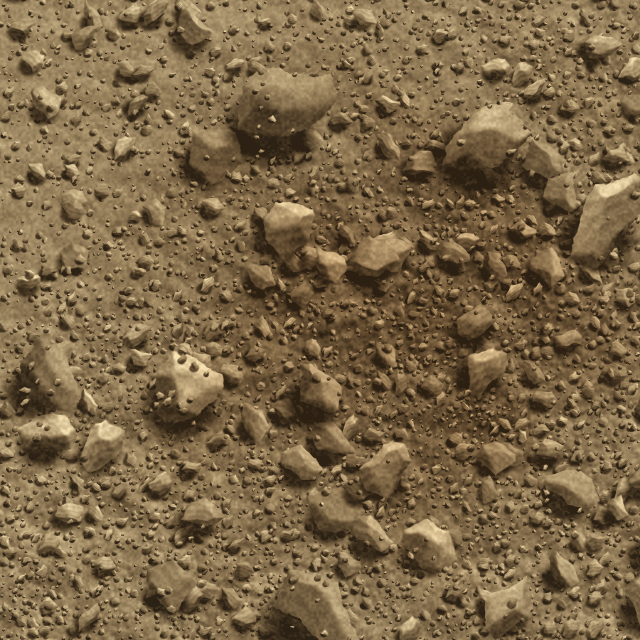
This texture is drawn by a three.js fragment shader. Its source:

```glsl
// Sunlit stony desert ground: faceted rocks and pebbles on sand and churned soil.
varying vec2 vUv;

#define SAND_TONE 0.62
#define SHADOW_DEPTH 0.62
#define EDGE_SOFTNESS 0.0016
#define GRAIN_AMOUNT 0.11
#define RELIEF_AMOUNT 1.3
#define CHURN_CENTER vec2(0.64, 0.50)
#define SUN vec3(0.33, 0.73, 0.60)
#define FACETS 7
#define TAU 6.28319

float hash(vec2 p) {
  vec3 q = fract(p.xyx * 0.1031);
  q += dot(q, q.yzx + 33.33);
  return fract((q.x + q.y) * q.z);
}

float noise(vec2 p) {
  vec2 cell = floor(p), f = fract(p);
  f = f * f * (3.0 - 2.0 * f);
  float low = mix(hash(cell), hash(cell + vec2(1.0, 0.0)), f.x);
  float high = mix(hash(cell + vec2(0.0, 1.0)), hash(cell + 1.0), f.x);
  return mix(low, high, f.y);
}

float soilHeight(vec2 p) {
  float sum = 0.0, amp = 0.5;
  for (int i = 0; i < 5; i++) {
    sum += amp * noise(p);
    p = mat2(1.6, 1.2, -1.2, 1.6) * p + 7.3;
    amp *= 0.58;
  }
  return sum;
}

// Stones crowd toward the lower right; smooth sand lies at the upper left.
float stoniness(vec2 p) {
  float drift = 0.1 * sin(p.x * 9.0 + 2.0 * sin(p.y * 7.0));
  return smoothstep(-0.35, 0.35, dot(p - vec2(0.3, 0.62), vec2(0.5, -0.8)) + drift);
}

float churned(vec2 p) {
  vec2 d = (p - CHURN_CENTER) * vec2(1.0, 1.15);
  d += 0.06 * sin(p.yx * 17.0 + 3.0 * sin(p * 8.0));
  return exp(-9.0 * dot(d, d));
}

// Angular stone around the origin: x is the edge distance, y the sunlight.
vec2 facetedStone(vec2 q, vec2 key, float crisp) {
  vec2 tilt = 0.9 * (vec2(hash(key + 1.37), hash(key + 2.71)) - 0.5);
  float edge = -9.0;
  vec3 normal = normalize(vec3(-tilt, 1.0)) * exp(-crisp * (0.4 + dot(q, tilt)));
  for (int k = 0; k < FACETS; k++) {
    vec2 facetKey = key + float(k) * 0.619 + 0.23;
    float angle = (float(k) + 0.8 * hash(facetKey)) * TAU / float(FACETS);
    vec2 dir = vec2(cos(angle), sin(angle));
    float d = dot(q, dir) - mix(0.55, 1.0, hash(facetKey + 5.13));
    float slope = mix(0.4, 1.7, hash(facetKey + 9.41));
    edge = max(edge, d);
    normal += normalize(vec3(dir * slope, 1.0)) * exp(crisp * d * slope);
  }
  return vec2(edge, max(dot(normalize(normal), SUN), 0.0));
}

// One size class of stones, painted from far to near with their cast shadows.
void scatter(inout float tone, vec2 p, float cells, float density, float crisp, float seed, float grain) {
  vec2 g = p * cells, base = floor(g);
  for (int j = 0; j < 3; j++) {
    for (int i = 0; i < 3; i++) {
      vec2 id = base + vec2(float(i) - 1.0, 1.0 - float(j));
      vec2 key = id + seed * 17.0 + 40.0;
      vec2 center = id + 0.5 + 0.7 * (vec2(hash(key + 3.17), hash(key + 7.71)) - 0.5);
      if (hash(key) > density * mix(0.55, 1.0, stoniness(center / cells))) continue;
      float size = hash(key + 11.3);
      float radius = mix(0.22, 0.56, size * size);
      vec2 q = (g - center) / radius;
      if (dot(q, q) > 4.0) continue;

      float turn = (hash(key + 4.9) - 0.5) * 1.6;
      vec2 r = mat2(cos(turn), sin(turn), -sin(turn), cos(turn)) * q;
      r.y *= mix(1.0, 1.6, hash(key + 6.3));
      r += 0.06 * sin(r.yx * 5.0 + size * TAU);

      float shade = 1.0 - smoothstep(0.5, 1.0, length(q * vec2(1.0, 1.15) + vec2(0.22, 0.46)));
      tone *= 1.0 - SHADOW_DEPTH * shade;

      vec2 stone = facetedStone(q + (r - q) * vec2(0.5, 1.0), key, crisp);
      float soft = EDGE_SOFTNESS * cells / radius;
      float cover = 1.0 - smoothstep(-soft, soft, stone.x + 0.12 * (grain - 0.5));
      float strata = 0.035 * sin(r.y * 16.0 + 5.0 * grain + 2.0 * sin(r.x * 3.0));
      float albedo = mix(0.84, 1.13, hash(key + 8.2));
      float face = (0.25 + 0.62 * stone.y + strata + 0.14 * (grain - 0.5)) * albedo;
      float dust = 0.35 * hash(key + 13.7);
      tone = mix(tone, mix(face, SAND_TONE * 0.9, dust), cover);
    }
  }
}

// Warm brown to cream: dark tones are more saturated than bright ones.
vec3 earthColor(float tone) {
  return tone * vec3(1.0, 0.73 + 0.21 * tone, 0.40 + 0.36 * tone);
}

void main() {
  vec2 p = vUv;
  float churn = churned(p);
  float grain = 0.6 * noise(p * 75.0) + 0.4 * noise(p * 190.0);

  // Sand and soil, lit by the slope of the height toward the sun
  float relief = soilHeight(p * 16.0) - soilHeight(p * 16.0 + 0.16 * SUN.xy);
  float tone = SAND_TONE - 0.17 * churn - 0.04 * stoniness(p);
  tone += RELIEF_AMOUNT * relief * mix(0.45, 1.1, max(churn, 0.6 * stoniness(p)));

  // Stones from grit up to boulders, then loose pebbles on top
  scatter(tone, p, 92.0, 0.55, 7.0, 1.0, grain);
  scatter(tone, p, 46.0, 0.62, 9.0, 2.0, grain);
  scatter(tone, p, 23.0, 0.55, 14.0, 3.0, grain);
  scatter(tone, p, 11.0, 0.55, 22.0, 4.0, grain);
  scatter(tone, p, 5.6, 0.55, 28.0, 5.0, grain);
  scatter(tone, p, 58.0, 0.16, 9.0, 6.0, grain);

  tone += GRAIN_AMOUNT * (noise(p * 260.0) - 0.5);
  tone *= 1.0 - 0.12 * churn;
  vec3 color = earthColor(clamp(tone, 0.17, 0.96));
  color *= mix(vec3(1.0), vec3(1.02, 0.96, 0.91), churn);
  gl_FragColor = vec4(color, 1.0);
}
```
